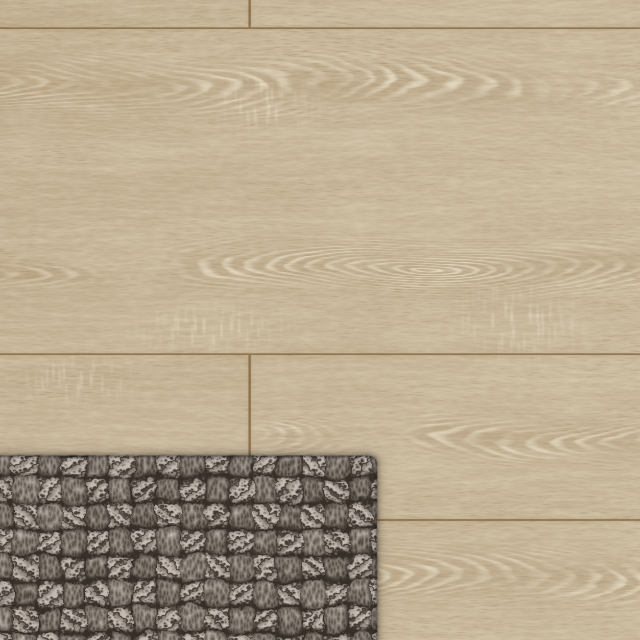
A WebGL 2 fragment shader for this texture:

```glsl
#version 300 es
precision highp float;
uniform vec2 u_resolution;
out vec4 outColor;

#define OAK_LIGHT vec3(0.835, 0.782, 0.68)
#define OAK_DARK vec3(0.665, 0.57, 0.435)
#define SEAM_COLOR vec3(0.51, 0.40, 0.25)
#define YARN_DARK vec3(0.37, 0.34, 0.305)
#define YARN_LIGHT vec3(0.73, 0.69, 0.66)
#define YARN_GAP vec3(0.21, 0.18, 0.155)
#define RUG_SIZE vec2(0.589, 0.288)
#define RUG_CORNER 0.014
#define WEAVE_CELL vec2(0.0375, 0.0404)
#define SEAM_HALF 0.0011
#define RING_CONTRAST 0.55
#define GRAIN_CONTRAST 0.22

vec2 hash2(vec2 p) {
  vec3 q = fract(p.xyx * vec3(0.1031, 0.1030, 0.0973));
  q += dot(q, q.yzx + 33.33);
  return fract((q.xx + q.yz) * q.zy);
}

// Cellular noise: distance to the nearest scattered point
float cells(vec2 p) {
  vec2 id = floor(p), f = p - id;
  float nearest = 2.0;
  for (int y = -1; y <= 1; y++)
    for (int x = -1; x <= 1; x++) {
      vec2 o = vec2(x, y);
      vec2 d = o + hash2(id + o + 57.0) - f;
      nearest = min(nearest, dot(d, d));
    }
  return sqrt(nearest);
}

float waves(vec2 p) {
  float sum = 0.0, amp = 0.5;
  for (int i = 0; i < 4; i++) {
    sum += amp * sin(p.x + 1.7 * sin(p.y)) * cos(p.y - 0.6 * p.x);
    p = mat2(1.6, 0.5, -0.5, 1.9) * p + 1.3;
    amp *= 0.55;
  }
  return sum;
}

float roundBox(vec2 p, vec2 halfSize, float r) {
  vec2 d = abs(p) - halfSize + r;
  return length(max(d, 0.0)) + min(max(d.x, d.y), 0.0) - r;
}

// Growth rings: flattened ellipses, thin pale crests over a brown core
float rings(vec2 p, vec2 centre, float squash, vec2 span, float halfHeight) {
  vec2 d = p - centre;
  d.y += 0.006 * sin(p.x * 11.0 + centre.x * 9.0);
  float r = length(d * vec2(squash, 1.0)) + 0.002 * waves(p * vec2(14.0, 50.0));
  float f = fract(r * 230.0 + 1.1 * waves(p * vec2(7.0, 16.0)));
  float crest = smoothstep(0.3, 0.7, f) * (1.0 - smoothstep(0.76, 1.0, f));
  float along = smoothstep(span.x - 0.04, span.x + 0.04, p.x)
              * (1.0 - smoothstep(span.y - 0.1, span.y + 0.1, p.x));
  float patches = clamp(0.65 + 1.2 * waves(p * vec2(13.0, 40.0) + 4.0), 0.1, 1.2);
  return along * exp(-pow(d.y / halfHeight, 2.0)) * (crest * patches - 0.42);
}

// Pale saw marks across the grain
float sawMarks(vec2 p, vec2 centre, vec2 size) {
  vec2 d = (p - centre) / size;
  float tick = 1.0 - smoothstep(0.05, 0.45, cells(p * vec2(105.0, 18.0)));
  return tick * exp(-dot(d, d));
}

vec3 oak(vec2 p) {
  float tone = 0.74 + 0.12 * waves(p * vec2(3.0, 22.0)) + 0.16 * (p.x - 0.5);
  // Long streaks, then sparse pores that bend gently with the board
  vec2 g = p + vec2(0.0, 0.004 * sin(p.x * 9.0 + p.y * 14.0));
  tone += GRAIN_CONTRAST * (cells(g * vec2(9.0, 120.0)) - 0.5);
  tone += GRAIN_CONTRAST * (cells(g * vec2(48.0, 270.0) + 9.0) - 0.5);
  float pore = 1.0 - smoothstep(0.06, 0.28, cells(g * vec2(26.0, 190.0) + 31.0));
  tone -= 0.22 * pore * (0.6 + 0.9 * waves(p * vec2(6.0, 18.0) + 2.0));

  float grain = rings(p, vec2(-0.2, 0.868), 0.1, vec2(-0.1, 0.85), 0.038);
  grain += 0.6 * rings(p, vec2(0.5, 0.868), 0.1, vec2(0.9, 1.3), 0.036);
  grain += rings(p, vec2(0.664, 0.582), 0.12, vec2(0.27, 1.2), 0.036);
  grain += rings(p, vec2(-0.2, 0.568), 0.1, vec2(-0.1, 0.13), 0.02);
  grain += rings(p, vec2(1.2, 0.315), 0.1, vec2(0.65, 1.3), 0.03);
  grain += rings(p, vec2(0.25, 0.322), 0.14, vec2(0.42, 0.5), 0.028);
  grain += rings(p, vec2(0.3, 0.10), 0.11, vec2(0.5, 1.1), 0.036);
  tone += RING_CONTRAST * grain;

  float marks = sawMarks(p, vec2(0.415, 0.835), vec2(0.06, 0.035));
  marks += sawMarks(p, vec2(0.33, 0.485), vec2(0.09, 0.03));
  marks += sawMarks(p, vec2(0.81, 0.495), vec2(0.08, 0.045));
  marks += sawMarks(p, vec2(0.12, 0.41), vec2(0.07, 0.03));
  return mix(OAK_DARK, OAK_LIGHT, tone + 0.3 * marks);
}

float seams(vec2 p, float px) {
  float d = min(abs(p.y - 0.956), min(abs(p.y - 0.4466), abs(p.y - 0.1875)));
  bool jointed = p.y > 0.956 || (p.y > 0.1875 && p.y < 0.4466);
  if (jointed) d = min(d, abs(p.x - 0.390) - 0.0006);
  float core = 1.0 - smoothstep(SEAM_HALF - px * 0.5, SEAM_HALF + px * 0.7, d);
  return max(core, 0.25 * exp(-max(d, 0.0) * 400.0));
}

// Basket weave: dark upright blocks alternating with pale twisted strands
vec3 weave(vec2 p) {
  vec2 q = p / WEAVE_CELL + vec2(0.46, -0.30);
  q += 0.20 * vec2(waves(p * 48.0), waves(p * 48.0 + 7.0));
  vec2 id = floor(q), f = q - id - 0.5;
  bool block = mod(id.x + id.y, 2.0) < 0.5;
  vec2 vary = hash2(id + 3.0) - 0.5;
  float fibre = cells(p * (block ? vec2(190.0, 85.0) : vec2(140.0, 170.0))) - 0.45;
  vec2 halfSize = (block ? vec2(0.51, 0.50) : vec2(0.56, 0.45)) + 0.08 * vary;
  float edge = roundBox(f, halfSize, 0.26) + 0.18 * fibre;
  float body = 1.0 - smoothstep(-0.12, 0.05, edge);
  float lean = vary.x > 0.0 ? 0.7 : -0.7;
  float twist = 0.5 + 0.5 * sin(12.0 * (f.y + lean * f.x) + 6.0 * vary.y + 4.0 * fibre);
  if (!block) body *= 0.35 + 0.65 * smoothstep(0.0, 0.3, twist);
  // Rounded yarn, lit from above
  float light = block ? 0.36 + 0.2 * vary.y - 0.5 * dot(f, f) : 0.28 + 0.72 * twist;
  light += 0.28 * f.y + 1.0 * fibre + 0.2 * waves(p * 150.0);
  return mix(YARN_GAP, mix(YARN_DARK, YARN_LIGHT, clamp(light, -0.3, 1.1)), body);
}

void main() {
  vec2 p = gl_FragCoord.xy / u_resolution;
  float px = 1.0 / min(u_resolution.x, u_resolution.y);
  vec3 color = mix(oak(p), SEAM_COLOR, 0.85 * seams(p, px));

  // Rug with contact shadow and darkened rim
  float rug = roundBox(p, RUG_SIZE, RUG_CORNER) + 0.0008 * waves(p * 140.0);
  color *= 1.0 - 0.40 * exp(-max(rug, 0.0) * 190.0);
  vec3 cloth = weave(p) * mix(0.65, 1.0, smoothstep(0.0, 0.006, -rug));
  color = mix(color, cloth, 1.0 - smoothstep(-px, px, rug));
  outColor = vec4(color, 1.0);
}
```
